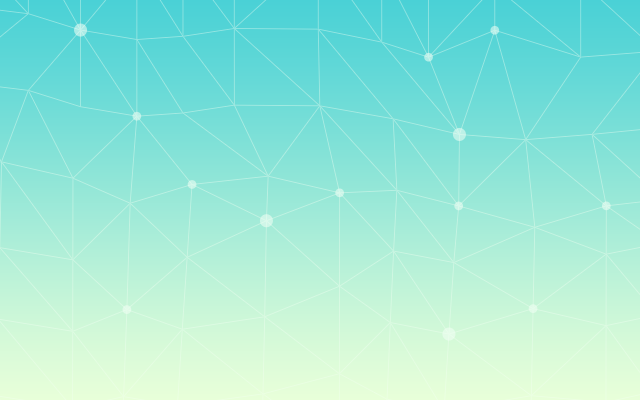
This background is drawn by a Shadertoy shader. Its source:

```glsl
// A pale web of triangles with glowing nodes over a turquoise to mint gradient.

// Bits mark the columns that carry a node disc, one entry per row.
const int DISCS[7] = int[7](0, 386, 132, 680, 276, 128, 0);
const int LARGE[7] = int[7](0, 2, 128, 0, 16, 128, 0);

bool hasBit(int mask, float column) {
    return ((mask >> int(column)) & 1) == 1;
}

// Local pull that fades within one grid cell
float pull(vec2 cell, vec2 center) {
    vec2 d = cell - center;
    return exp(-4.0 * dot(d, d));
}

// Grid vertex bent by waves; x is the column, y is the row from the top
vec2 vertex(vec2 cell) {
    float i = cell.x, j = cell.y;

    // Sideways sway: a squeeze in the upper rows, a ripple in the lower ones
    float upper = 44.0 * exp(-0.5 * abs(i)) - 18.0
                - 36.0 * exp(-0.9 * (i - 3.8) * (i - 3.8));
    if (j < 1.5) upper -= 42.0 * exp(-0.5 * (i - 7.5) * (i - 7.5));
    float lower = 3.0 * j * (cos(1.57 * (i - 4.8)) - 1.0);
    float sway = j < 2.5 ? upper : lower;

    // Vertical drift: slope, long wave and a three-column zigzag
    float drift = 14.0 * cos(1.1 * i - 2.1);
    drift += 48.0 * smoothstep(2.0, 5.0, j) * cos(2.0944 * (i - 2.0));
    if (j < 3.5) drift += 5.0 * (i - 4.5);
    drift -= 40.0 * pull(cell, vec2(8, 1)) + 30.0 * pull(cell, vec2(4, 4));

    return vec2(8.0 + 80.0 * i + sway, 92.0 * j - 46.0 + drift);
}

float segmentDistance(vec2 p, vec2 a, vec2 b) {
    vec2 ab = b - a;
    float along = clamp(dot(p - a, ab) / dot(ab, ab), 0.0, 1.0);
    return length(p - a - along * ab);
}

void mainImage(out vec4 fragColor, in vec2 fragCoord) {
    // The canvas is 480 units tall, measured downward from the top.
    float pixel = 480.0 / iResolution.y;
    vec2 p = vec2(fragCoord.x, iResolution.y - fragCoord.y) * pixel;

    // Background gradient
    float t = p.y / 480.0;
    t = mix(t, smoothstep(0.0, 1.0, t), 0.3);
    vec3 color = mix(vec3(0.29, 0.82, 0.84), vec3(0.91, 1.0, 0.85), t);

    // Nearest edge and disc among the surrounding cells
    float edge = 1e3, disc = 1e3;
    vec2 home = floor(vec2((p.x - 8.0) / 80.0, (p.y + 46.0) / 92.0));
    for (int y = -2; y <= 2; y++)
    for (int x = -2; x <= 2; x++) {
        vec2 cell = home + vec2(x, y);
        float i = cell.x, j = cell.y;
        vec2 a = vertex(cell);
        vec2 right = vertex(cell + vec2(1, 0));
        vec2 below = vertex(cell + vec2(0, 1));
        vec2 across = vertex(cell + 1.0);

        edge = min(edge, segmentDistance(p, a, right));

        // Some uprights are left out to open wider triangles.
        bool open = (j == 1.0 && mod(i, 3.0) == 0.0)
                 || (j == 2.0 && abs(i - 2.0) == 1.0);
        if (!open) edge = min(edge, segmentDistance(p, a, below));

        // The diagonal changes direction from cell to cell.
        bool falling = j == 1.0 ? i > 0.0 && i < 7.0 : mod(i, 3.0) != 1.0;
        edge = min(edge, falling ? segmentDistance(p, a, across)
                                 : segmentDistance(p, right, below));

        if (i >= 0.0 && i < 10.0 && j >= 0.0 && j < 7.0) {
            int row = int(j);
            float radius = hasBit(LARGE[row], i) ? 7.8 : 5.2;
            if (hasBit(DISCS[row], i)) disc = min(disc, length(p - a) - radius);
        }
    }

    // Blend lines and discs with smooth edges
    float line = clamp(0.5 + (0.5 - edge) / pixel, 0.0, 1.0);
    float dotCover = clamp(0.5 - disc / pixel, 0.0, 1.0);
    color = mix(color, vec3(0.95, 1.0, 0.95), 0.42 * line);
    color = mix(color, vec3(0.95, 1.0, 0.96), 0.55 * dotCover);
    fragColor = vec4(color, 1.0);
}
```
